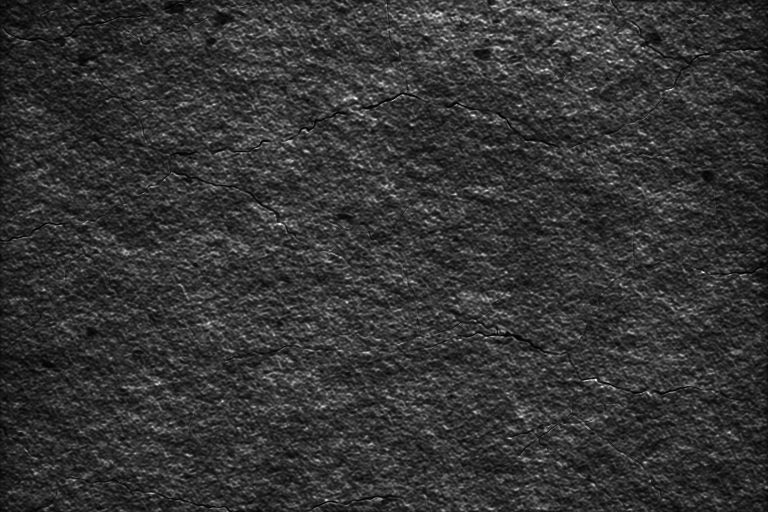
Write a Shadertoy shader that draws this texture.

```glsl
const float BASE_GREY = 0.238;
const float SHADOW_CUT = 0.022;
const vec2 TO_LIGHT = vec2(0.0006, 0.0040);
const vec2 LIP_OFFSET = vec2(0.0022, 0.0034);

vec2 hash2(vec2 cell) {
    vec3 h = fract(cell.xyx * vec3(0.1031, 0.1030, 0.0973));
    h += dot(h, h.yzx + 33.33);
    return fract((h.xx + h.yz) * h.zy);
}

mat2 rotation(float angle) {
    float c = cos(angle), s = sin(angle);
    return mat2(c, -s, s, c);
}

float cornerSlope(vec2 cell, vec2 offset, vec2 f) {
    return dot(hash2(cell + offset) * 2.0 - 1.0, f - offset);
}

// Gradient noise, centred on zero
float noise(vec2 p) {
    vec2 cell = floor(p), f = fract(p);
    vec2 u = f * f * f * (f * (f * 6.0 - 15.0) + 10.0);
    float low = mix(cornerSlope(cell, vec2(0, 0), f), cornerSlope(cell, vec2(1, 0), f), u.x);
    float high = mix(cornerSlope(cell, vec2(0, 1), f), cornerSlope(cell, vec2(1, 1), f), u.x);
    return mix(low, high, u.y);
}

vec2 noise2(vec2 p) {
    return vec2(noise(p), noise(p + 57.3));
}

// Rough, nearly even-grained stone surface
float stoneHeight(vec2 p, float gain) {
    vec2 q = rotation(-0.1) * p * vec2(0.88, 1.0) * 10.0 + 40.0;
    float height = 0.0, amplitude = 1.0;
    for (int octave = 0; octave < 5; octave++) {
        height += amplitude * noise(q);
        q = rotation(1.1) * q * 2.03 + 17.7;
        amplitude *= gain;
    }
    return height;
}

// x: distance to the nearest border between scattered cells, y: how level it runs
vec2 cellBorder(vec2 p) {
    vec2 cell = floor(p), f = fract(p), nearest = vec2(0.0);
    float best = 9.0;
    for (int j = -1; j <= 1; j++)
    for (int i = -1; i <= 1; i++) {
        vec2 o = vec2(i, j);
        vec2 r = o + hash2(cell + o) - f;
        if (dot(r, r) < best) { best = dot(r, r); nearest = r; }
    }
    vec2 border = vec2(9.0, 0.0);
    for (int j = -2; j <= 2; j++)
    for (int i = -2; i <= 2; i++) {
        vec2 o = vec2(i, j);
        vec2 r = o + hash2(cell + o) - f;
        vec2 gap = r - nearest;
        if (dot(gap, gap) > 1e-5) {
            vec2 across = normalize(gap);
            float d = dot(0.5 * (nearest + r), across);
            if (d < border.x) border = vec2(d, abs(across.y));
        }
    }
    return border;
}

// Ragged fissures, widest where they run level
float crackDepth(vec2 p, vec2 scale, float width, float fade, float seed) {
    vec2 q = p + 0.09 * noise2(p * 4.0 + seed)
               + 0.024 * noise2(p * 15.0 + seed)
               + 0.010 * noise2(p * 55.0 + seed);
    vec2 border = cellBorder(q * scale + seed);
    float d = border.x / length(scale) * 1.3;
    float level = smoothstep(0.3, 0.95, border.y);
    float w = width * (0.3 + 0.7 * level) * (0.4 + 2.6 * max(0.0, 0.2 + noise(p * 9.0 + seed)));
    float present = smoothstep(fade - 0.15, fade + 0.2, noise(p * 2.3 + seed * 1.7));
    present *= (0.45 + 0.55 * level) * smoothstep(-0.5, 0.1, noise(p * 24.0 + seed));
    return present * (1.0 - smoothstep(w * 0.3, w + 0.0016, d));
}

float allCracks(vec2 p) {
    float wide = crackDepth(p, vec2(1.7, 3.1), 0.0021, -0.2, 11.0);
    float fine = crackDepth(p, vec2(3.6, 5.4), 0.0009, 0.04, 29.0);
    return max(wide, 0.65 * fine);
}

// Short dark gouges, more frequent towards the top
float gouges(vec2 p, vec2 scale, float threshold) {
    vec2 q = rotation(-0.15) * p * scale + 5.0;
    float ragged = noise(q) + 0.3 * noise(q * 3.1);
    float limit = threshold - 0.13 * smoothstep(0.7, 1.0, p.y);
    return smoothstep(limit, limit + 0.14, ragged);
}

// Broad lighting: dim borders, mottling and a sheen at the upper right
float illumination(vec2 uv, vec2 p) {
    vec2 edge = max(4.0 * uv * (1.0 - uv), 0.0);
    float vignette = pow(edge.x, 0.13) * pow(edge.y, 0.06);
    float mottling = 1.0 + 0.3 * noise(p * 2.6 + 8.0) + 0.35 * noise(p * 9.0 + 3.0);
    vec2 toSheen = (uv - vec2(0.69, 1.0)) / vec2(0.17, 0.13);
    float sheen = 0.8 * exp(-dot(toSheen, toSheen));
    return vignette * mottling * (1.0 + sheen);
}

void mainImage(out vec4 fragColor, in vec2 fragCoord) {
    vec2 uv = fragCoord / iResolution.xy;
    vec2 p = fragCoord / iResolution.y;

    // Slopes facing the light brighten; mineral speckle breaks them up
    float relief = stoneHeight(p, 0.75) - stoneHeight(p + TO_LIGHT, 0.75);
    float speckle = noise(rotation(0.6) * p * 125.0) + 0.7 * noise(rotation(2.0) * p * 62.0);
    float grey = BASE_GREY * illumination(uv, p) * exp(2.75 * relief + 0.65 * speckle) - SHADOW_CUT;

    // Dark fissures with a lit lower lip
    float crack = allCracks(p);
    float lip = allCracks(p + LIP_OFFSET) * (1.0 - crack);
    grey *= 1.0 + 0.8 * lip;
    grey *= 1.0 - 0.9 * crack;
    grey *= 1.0 - 0.75 * gouges(p, vec2(13.0, 25.0), 0.46);
    grey *= 1.0 - 0.6 * gouges(p, vec2(34.0, 48.0), 0.43);

    fragColor = vec4(vec3(clamp(grey, 0.0, 1.0)), 1.0);
}
```
